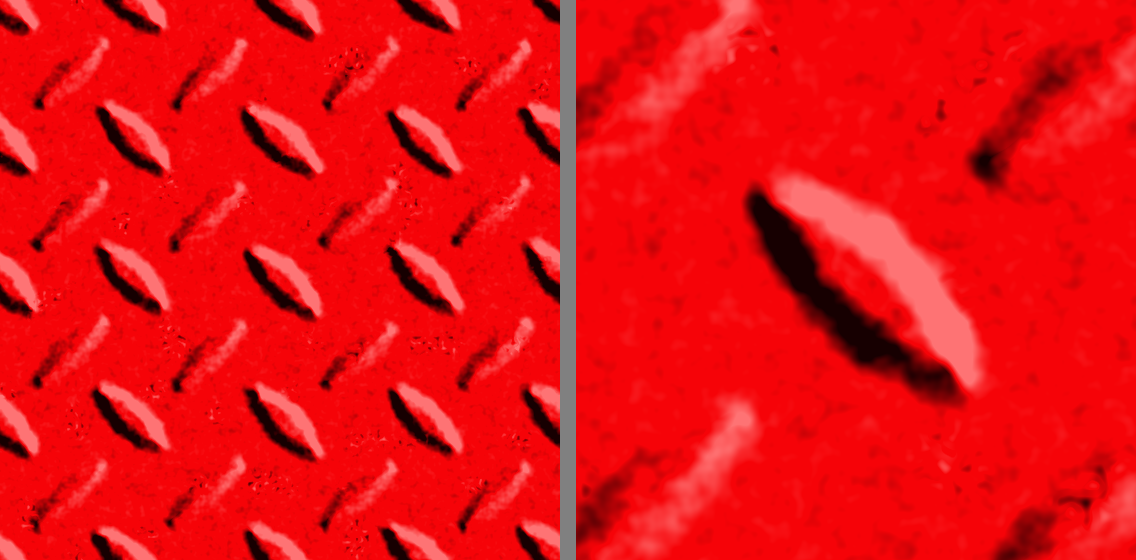
Left, the full canvas; right, a detail of the centre.
Give the GLSL for this texture, as a Shadertoy shader.

```glsl
// Red painted tread plate: a 4 x 4 grid of raised lens-shaped bars, leaning
// alternately left and right. The bars form a height field that is lit from
// the upper right, then roughened with paint grain and a few small chips.

#define REPEATS 4.0
#define BAR_LENGTH 0.285
#define BAR_ROUNDING 0.06
#define BEVEL 0.13
#define RELIEF 0.09
#define LIGHT_DIR vec2(0.88, 0.47)
#define GRAIN 0.34
#define CHIPS 1.5
#define SHEEN 0.10
#define PAINT vec3(0.965, 0.012, 0.03)
#define SHADOW vec3(0.09, 0.0, 0.005)
#define GLOSS vec3(1.0, 0.50, 0.50)

vec2 hash2(vec2 p) {
    vec3 q = fract(p.xyx * vec3(0.1031, 0.1030, 0.0973));
    q += dot(q, q.yzx + 33.33);
    return fract((q.xx + q.yz) * q.zy);
}

float cornerSlope(vec2 corner, vec2 offset, float period) {
    float angle = 6.2832 * hash2(mod(corner, period) + 7.0).x;
    return dot(vec2(cos(angle), sin(angle)), offset);
}

// Gradient noise that wraps at the canvas edge; p is in grid cells.
float noise(vec2 p, float frequency) {
    p *= frequency;
    float period = REPEATS * frequency;
    vec2 i = floor(p), f = fract(p);
    vec2 u = f * f * f * (f * (f * 6.0 - 15.0) + 10.0);
    vec2 e = vec2(1.0, 0.0);
    return mix(
        mix(cornerSlope(i, f, period),
            cornerSlope(i + e, f - e, period), u.x),
        mix(cornerSlope(i + e.yx, f - e.yx, period),
            cornerSlope(i + e.xx, f - e.xx, period), u.x), u.y);
}

// Signed distance to a pointed lens lying along x.
float lensDistance(vec2 p, float halfLength, float halfWidth) {
    p = abs(p);
    float k = (halfLength * halfLength - halfWidth * halfWidth) / (2.0 * halfWidth);
    return halfLength * p.y < k * (p.x - halfLength)
        ? length(p - vec2(halfLength, 0.0))
        : length(p + vec2(0.0, k)) - k - halfWidth;
}

// One bevelled bar; lean is +1 for rising and -1 for falling to the right.
float barHeight(vec2 p, vec2 cell, float lean, float width, vec4 columnShift, vec4 columnSize) {
    cell = mod(cell, REPEATS);
    int column = int(cell.x) % 4;
    vec2 jitter = hash2(cell + 20.0 + 9.0 * lean) - 0.5;
    p -= vec2(columnShift[column], 0.0) + 0.04 * jitter;
    float angle = lean * (0.76 + 0.1 * jitter.x);
    vec2 along = vec2(cos(angle), sin(angle));
    vec2 q = vec2(dot(p, along), dot(p, vec2(-along.y, along.x)));
    float size = columnSize[column] + 0.06 * jitter.y;
    float d = lensDistance(q, BAR_LENGTH * size, width * size) - BAR_ROUNDING;
    return 1.0 - smoothstep(-BEVEL + 0.025, 0.025, d);
}

// Rising bars sit in cell centres, falling bars on cell corners.
float plateHeight(vec2 p) {
    vec2 cell = floor(p), corner = floor(p + 0.5);
    float rising = barHeight(p - cell - vec2(0.5, 0.47), cell, 1.0, 0.045,
        vec4(0.0, -0.02, 0.07, 0.02), vec4(1.0));
    float falling = barHeight(p - corner, corner, -1.0, 0.075,
        vec4(-0.01, -0.06, 0.02, 0.02), vec4(1.04, 0.98, 1.09, 0.98));
    return max(rising, falling);
}

void mainImage(out vec4 fragColor, in vec2 fragCoord) {
    vec2 p = REPEATS * fragCoord / iResolution.xy;

    // Slope towards the light, along slightly uneven edges
    vec2 bent = p + 0.025 * vec2(noise(p, 9.0), noise(p + 2.3, 9.0));
    vec2 e = vec2(0.022, 0.0);
    vec2 slope = vec2(plateHeight(bent + e) - plateHeight(bent - e),
                      plateHeight(bent + e.yx) - plateHeight(bent - e.yx)) / (2.0 * e.x);
    float shade = -RELIEF * dot(slope, LIGHT_DIR) + SHEEN * plateHeight(bent);

    // Paint grain, coarse and fine; stronger on the bars
    float grain = 0.5 * noise(p, 7.0) + 0.6 * noise(p, 18.0) + 0.4 * noise(p, 34.0);
    shade += GRAIN * grain * (1.0 + 0.5 * plateHeight(bent));

    // Chips gather in a few worn patches
    float wear = smoothstep(0.25, 0.45, noise(p + 0.3, 3.0));
    float fleck = noise(p + 1.7, 26.0);
    shade += CHIPS * wear * sign(fleck) * max(abs(fleck) - 0.2, 0.0);

    // Tint the paint by its shading
    vec3 color = mix(PAINT, SHADOW, clamp((-shade - 0.06) / 0.72, 0.0, 1.0));
    color = mix(color, GLOSS, clamp((shade - 0.06) / 0.72, 0.0, 0.9));
    fragColor = vec4(color, 1.0);
}
```
